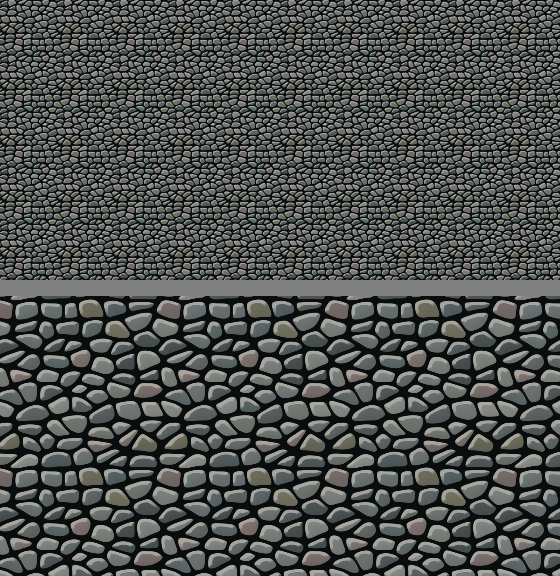
Top, the full canvas; bottom, a detail of the centre.
This texture is drawn by a Shadertoy shader. Its source:

```glsl
// Draws a tiled bed of small, tightly packed grey pebbles with bevelled rims.

vec2 hash2(vec2 p) {
    vec3 h = fract(p.xyx * vec3(0.1031, 0.1030, 0.0973));
    h += dot(h, h.yzx + 33.33);
    return fract((h.xx + h.yz) * h.zy);
}

// Gradient noise that wraps every 'period' lattice cells
float gradientNoise(vec2 p, float period) {
    vec2 cell = floor(p), f = fract(p);
    vec2 u = f * f * f * (f * (f * 6.0 - 15.0) + 10.0);
    vec4 corner;
    for (int i = 0; i < 4; i++) {
        vec2 o = vec2(i % 2, i / 2);
        vec2 g = hash2(mod(cell + o, period) + 51.0) * 2.0 - 1.0;
        corner[i] = dot(g, f - o);
    }
    return mix(mix(corner.x, corner.y, u.x), mix(corner.z, corner.w, u.x), u.y);
}

// Jittered pebble centre, the same in every tile
vec2 pebbleCentre(vec2 cell, vec2 grid) {
    return cell + 0.08 + 0.84 * hash2(mod(cell, grid) + 7.0);
}

vec3 pebbleColor(vec2 id) {
    vec2 tone = hash2(id + 23.0), tint = hash2(id + 91.0);
    vec3 color = mix(vec3(0.27, 0.30, 0.30), vec3(0.54, 0.55, 0.53), tone.x);
    color = mix(color, vec3(0.31, 0.36, 0.38), 0.5 * step(0.65, tint.x));
    color = mix(color, vec3(0.48, 0.42, 0.41), 0.8 * step(0.88, tint.y));
    return mix(color, vec3(0.41, 0.40, 0.33), 0.8 * step(tint.y, 0.06));
}

void mainImage(out vec4 fragColor, in vec2 fragCoord) {
    // Five tiles fit the canvas height
    vec2 p = fragCoord / iResolution.y * 5.0;
    float aa = 2.0 / iResolution.y;
    vec2 grid = vec2(7.0, 10.0);

    // Bend the outlines a little
    p += 0.025 * vec2(gradientNoise(p * 8.0, 8.0),
                      gradientNoise(p * 8.0 + 3.5, 8.0));
    vec2 q = p * grid;

    // Nearest pebble
    vec2 home = floor(q), centre = q;
    float nearest = 1e3;
    for (int y = -1; y <= 1; y++)
    for (int x = -1; x <= 1; x++) {
        vec2 cell = floor(q) + vec2(x, y);
        vec2 c = pebbleCentre(cell, grid);
        float dist = dot(c - q, c - q);
        if (dist < nearest) {
            nearest = dist;
            home = cell;
            centre = c;
        }
    }

    // Smooth minimum over the borders rounds the corners
    float total = 0.0;
    vec2 outward = vec2(0.0);
    for (int y = -2; y <= 2; y++)
    for (int x = -2; x <= 2; x++) {
        if (x == 0 && y == 0) continue;
        vec2 c = pebbleCentre(home + vec2(x, y), grid);
        vec2 normal = (c - centre) * grid;
        float border = dot(0.5 * (centre + c) - q, c - centre) / length(normal);
        float weight = exp(-90.0 * border);
        total += weight;
        outward += weight * normalize(normal);
    }
    float edge = -log(total) / 90.0;
    float lit = dot(outward / total, normalize(vec2(-0.6, 0.9)));

    // Flat face, bright upper-left rim, dark joint
    vec3 color = pebbleColor(mod(home, grid));
    color *= 1.0 + 0.12 * lit * exp(-edge * 30.0);
    float rim = smoothstep(0.05, 0.45, lit)
              * (1.0 - smoothstep(0.024 - aa, 0.024 + aa, edge));
    color = mix(color, vec3(0.67, 0.67, 0.64), 0.9 * rim);
    float joint = 0.006 + 0.009 * max(-lit, 0.0);
    color = mix(vec3(0.04, 0.05, 0.05), color,
                smoothstep(joint - aa, joint + aa, edge));

    fragColor = vec4(color, 1.0);
}
```
